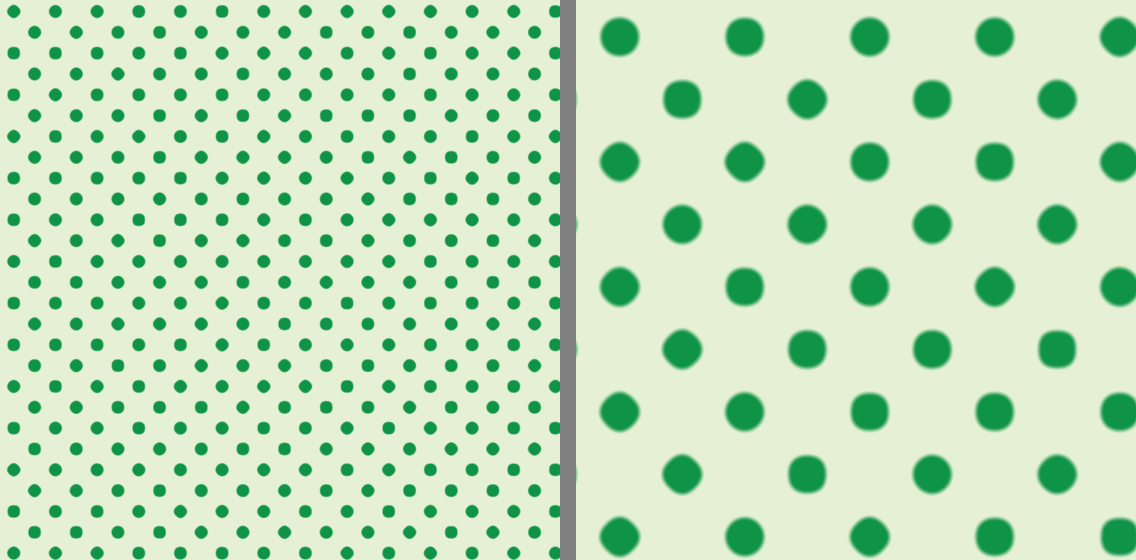
Left, the full canvas; right, a detail of the centre.
Give the GLSL for this pattern, as a Shadertoy shader.

```glsl
float hash(vec2 p) {
    return fract(sin(dot(p, vec2(12.9898, 78.233))) * 43758.5453);
}

void mainImage(out vec4 fragColor, in vec2 fragCoord) {
    vec2 uv = fragCoord / iResolution.y;

    // Diagonal lattice: integer points are the centres of the staggered dots
    vec2 p = (uv - vec2(0.0246, 0.9795)) / 0.0744;
    vec2 lattice = vec2(p.x + p.y, p.x - p.y);
    vec2 id = round(lattice);
    vec2 local = (lattice - id) * 0.0744 * 0.7071;

    // Slightly uneven outline, from squarish to diamond
    float dist = length(local);
    vec2 dir = local / max(dist, 1e-5);
    float fourfold = 1.0 - 8.0 * dir.x * dir.x * dir.y * dir.y;
    float radius = 0.0114 * (1.0 + 0.07 * (hash(id) - 0.5) * fourfold);

    // Soft-edged dots over the pale ground
    float soft = max(0.0019, 0.75 / iResolution.y);
    float dot_ = 1.0 - smoothstep(-soft, soft, dist - radius);
    vec3 color = mix(vec3(0.898, 0.941, 0.831), vec3(0.06, 0.58, 0.28), dot_);
    fragColor = vec4(color, 1.0);
}
```
